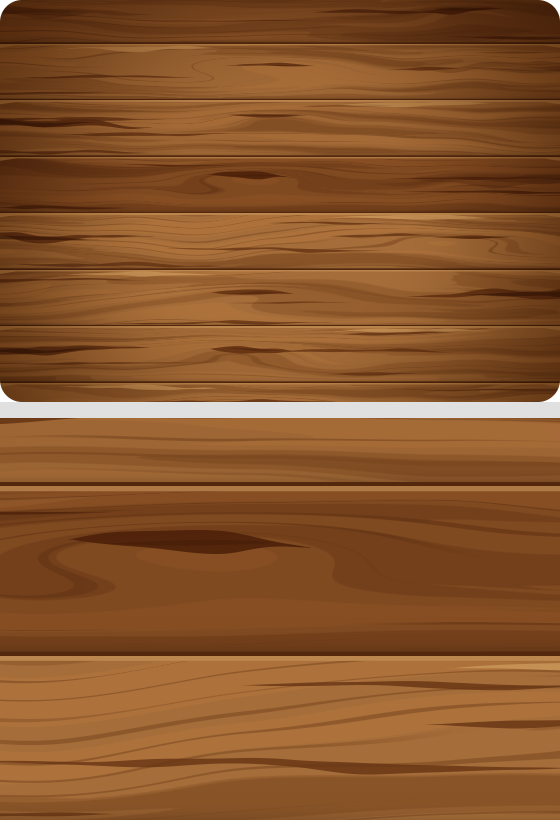
Top: the whole. Bottom: its middle third, enlarged.
A WebGL 2 fragment shader for this texture:

```glsl
#version 300 es
precision highp float;
// Draws a rounded panel of stacked wooden planks with flat grain, knots and cracks.
uniform vec2 u_resolution;
out vec4 fragColor;

// Lengths are fractions of the canvas height.
const float PLANK = 0.1406;        // plank height
const float FIRST_SEAM = 0.1087;   // distance of the first seam from the top
const float GAP = 0.0035;          // dark line under a plank
const float BEVEL = 0.0042;        // light line on top of a plank
const float CORNER = 0.055;
const float RINGS = 9.0;           // grain lines per plank
const int CRACKS = 4;
const float TONE[8] = float[8](0.3, 0.85, 0.78, 0.12, 0.95, 0.95, 0.9, 1.0);

const vec3 PAPER = vec3(1.0);
const vec3 PALE = vec3(0.80, 0.60, 0.36);
const vec3 LIGHT = vec3(0.655, 0.435, 0.23);
const vec3 BROWN = vec3(0.48, 0.27, 0.115);
const vec3 UMBER = vec3(0.43, 0.225, 0.085);
const vec3 DEEP = vec3(0.25, 0.10, 0.025);
const vec3 SHADE = vec3(0.58, 0.48, 0.32);  // multiplier in the far corners

float hash(vec2 p) {
  vec3 q = fract(p.xyx * 0.1031);
  q += dot(q, q.yzx + 33.33);
  return fract((q.x + q.y) * q.z);
}

float noise(vec2 p) {
  vec2 i = floor(p), f = fract(p);
  f = f * f * (3.0 - 2.0 * f);
  return mix(mix(hash(i), hash(i + vec2(1, 0)), f.x),
             mix(hash(i + vec2(0, 1)), hash(i + vec2(1, 1)), f.x), f.y);
}

// Coverage of a shape from its signed distance.
float cover(float d) { return clamp(0.5 - d * u_resolution.y, 0.0, 1.0); }

// Wavy sliver tapering to both ends; r holds half length and half height.
float sliver(vec2 p, vec2 c, vec2 r, float seed) {
  float t = (p.x - c.x) / r.x;
  float bend = (noise(vec2(p.x * 9.0, seed)) - 0.5) * r.y * 1.6;
  float halfHeight = r.y * (1.0 - t * t) * (0.35 + 0.9 * noise(vec2(p.x * 17.0, seed + 7.0)));
  return cover(abs(p.y - c.y - bend) - halfHeight);
}

vec3 plank(vec2 p, float id, float aspect) {
  float seed = id * 13.0 + 5.0;
  float tone = TONE[clamp(int(id), 0, 7)];
  float even = 1.0 - mod(id, 2.0);
  vec3 base = mix(BROWN, LIGHT, tone);
  vec3 ink = mix(DEEP * 1.15, UMBER, 0.85 * tone);

  // Grain height, bulging into closed rings around the knot.
  vec2 knot = vec2(0.62 + 0.06 * hash(vec2(seed, 1.0)), PLANK * (0.25 + 0.2 * hash(vec2(seed, 2.0))));
  if (mod(id, 4.0) < 0.5) knot.x += 0.5;
  vec2 e = (p - knot) / vec2(0.2, 0.03);
  float v = p.y / PLANK;
  float warp = noise(vec2(p.x * 2.2, v * 1.5 + seed)) + 0.35 * noise(vec2(p.x * 6.0, v * 3.0 + seed));
  float grain = RINGS * v + 3.2 * warp + 3.0 * exp(-dot(e, e));

  // Flat patches that follow the grain and end in long fingers.
  float fingers = 1.5 * noise(vec2(grain * 1.6, seed));
  float patches = noise(vec2(p.x * 2.0 + seed + fingers, grain * 0.75));
  float soft = max(fwidth(patches), 0.002);
  vec3 col = base;
  col = mix(col, base * vec3(0.91, 0.87, 0.82), smoothstep(-soft, soft, patches - 0.54));
  col = mix(col, base * vec3(0.83, 0.77, 0.69), smoothstep(-soft, soft, patches - 0.75));
  col = mix(col, base * 1.05, smoothstep(-soft, soft, 0.3 - patches));

  // Thin contour lines that fade in and out.
  float slope = max(fwidth(grain), 0.001);
  float width = 0.11 * noise(vec2(p.x * 5.0, floor(grain) + seed));
  float line = clamp(0.5 - (abs(fract(grain) - 0.5) - width) / slope, 0.0, 1.0);
  float fade = smoothstep(0.3, 0.65, noise(vec2(p.x * 3.0 + seed, floor(grain) * 3.7)));
  col = mix(col, base * vec3(0.77, 0.69, 0.59), 0.65 * line * fade);

  // Cracks and the knot's heart.
  for (int i = 0; i < CRACKS; i++) {
    vec2 k = vec2(seed, float(i) * 3.0 + 11.0);
    vec2 c = vec2(hash(k) * aspect, PLANK * (float(i) + 0.3 + 0.5 * hash(k + 1.0)) / float(CRACKS));
    vec2 r = vec2(0.08 + 0.18 * hash(k + 2.0), 0.0015 + 0.0038 * hash(k + 3.0));
    col = mix(col, ink, 0.8 * sliver(p, c, r, k.y + seed));
  }
  float heart = 0.004 + 0.008 * hash(vec2(seed, 4.0));
  col = mix(col, ink, 0.9 * sliver(p, knot, vec2(0.1, heart), seed + 1.0));
  col = mix(col, DEEP, 0.4 * sliver(p, knot, vec2(0.07, heart * 0.4), seed + 2.0));

  // Dark sliver at one end, strong on some planks only.
  float strength = mix(0.3, 0.9, step(1.5, id) * step(0.5, tone));
  vec2 end = vec2(mix(aspect, 0.0, even), PLANK * 0.43);
  col = mix(col, ink, strength * sliver(p, end, vec2(0.37, 0.011), seed + 3.0));
  col = mix(col, DEEP, 0.7 * strength * sliver(p, end, vec2(0.23, 0.007), seed + 4.0));

  // Pale sheen below the upper edge.
  vec2 sheen = vec2(mix(0.35, 1.03, even), PLANK * 0.085);
  col = mix(col, PALE, 0.8 * tone * sliver(p, sheen, vec2(0.19, 0.006), seed + 5.0));

  // Bevel and gap, splayed at the two ends.
  float splay = 0.006 * max(0.0, 1.0 - min(p.x, aspect - p.x) / 0.04);
  float below = PLANK - p.y;
  col *= 1.0 - 0.25 * exp(-below / 0.006);
  col = mix(col, mix(base, PALE, 0.6), cover(p.y - BEVEL - splay));
  return mix(col, mix(DEEP, UMBER, 0.45), cover(below - GAP));
}

void main() {
  vec2 uv = gl_FragCoord.xy / u_resolution.y;
  float aspect = u_resolution.x / u_resolution.y;
  float depth = (1.0 - uv.y - FIRST_SEAM) / PLANK + 1.0;
  vec3 col = plank(vec2(uv.x, fract(depth) * PLANK), floor(depth), aspect);

  // Darkening towards the sides and corners.
  vec2 c = gl_FragCoord.xy / u_resolution - vec2(0.5, 0.45);
  col *= mix(vec3(1.0), SHADE, smoothstep(0.4, 1.35, length(c * vec2(2.0, 1.45))));

  // Rounded panel outline.
  vec2 q = abs(uv - 0.5 * vec2(aspect, 1.0)) - 0.5 * vec2(aspect, 1.0) + CORNER;
  float panel = length(max(q, 0.0)) + min(max(q.x, q.y), 0.0) - CORNER;
  fragColor = vec4(mix(PAPER, col, cover(panel)), 1.0);
}
```
